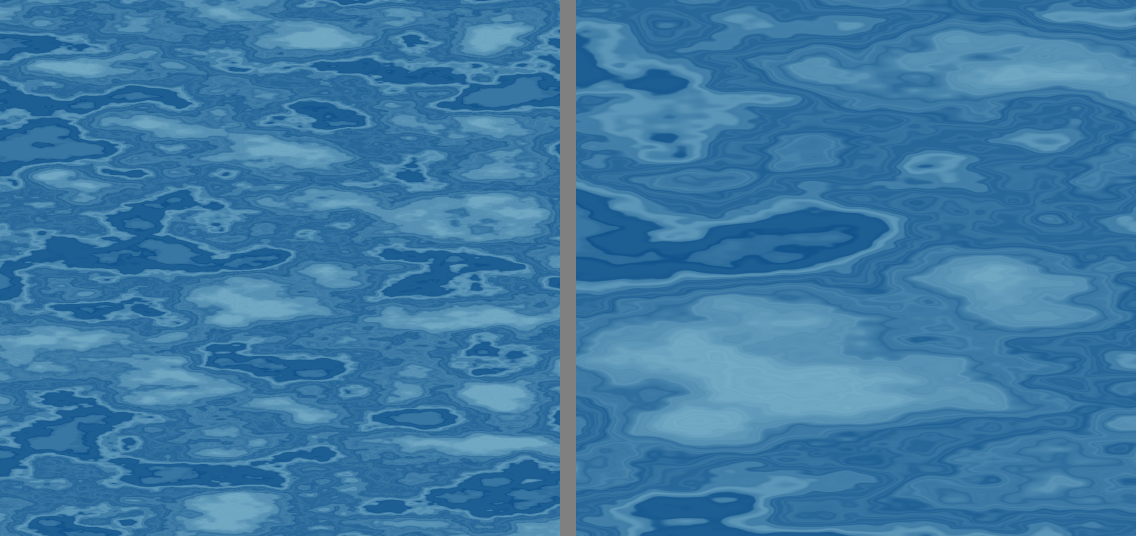
Left: the whole. Right: its middle third, enlarged.
Write a WebGL 1 fragment shader that draws this texture.

```glsl
precision highp float;

// Blue water-like marbling: layered value noise, stretched sideways, gives a
// height; the height is read through a banded tone ramp that goes up and down,
// so every pool gets a dark core, a light rim and fine contour lines.

uniform vec2 u_resolution;

const vec3 DEEP = vec3(0.07, 0.33, 0.55);
const vec3 PALE = vec3(0.43, 0.65, 0.76);
const vec2 CELLS = vec2(6.4, 20.8);   // largest noise cells per canvas width
const vec2 SHIFT = vec2(17.3, 41.7);  // offset between layers
const float GAIN = 0.5;               // strength of each finer layer
const float RIPPLE = 0.055;           // strength of the contour lines
const int LAYERS = 5;

float hash(vec2 p) {
  vec3 q = fract(vec3(p.xyx) * 0.1031);
  q += dot(q, q.yzx + 33.33);
  return fract((q.x + q.y) * q.z);
}

float valueNoise(vec2 p) {
  vec2 cell = floor(p);
  vec2 f = fract(p);
  f = f * f * (3.0 - 2.0 * f);
  float low = mix(hash(cell), hash(cell + vec2(1.0, 0.0)), f.x);
  float high = mix(hash(cell + vec2(0.0, 1.0)), hash(cell + vec2(1.0)), f.x);
  return mix(low, high, f.y);
}

float waterHeight(vec2 p) {
  float sum = 0.0;
  float total = 0.0;
  float weight = 1.0;
  for (int i = 0; i < LAYERS; i++) {
    sum += weight * valueNoise(p);
    total += weight;
    weight *= GAIN;
    p = p * 2.0 + SHIFT;
  }
  return sum / total;
}

// Moves a tone towards a new level while the height rises from a to b.
float band(float tone, float level, float a, float b, float h) {
  return mix(tone, level, smoothstep(a, b, h));
}

float toneRamp(float h) {
  float tone = 0.42;                             // raised core of a pool
  tone = band(tone, 0.30, 0.245, 0.275, h);
  tone = band(tone, 0.00, 0.279, 0.288, h);      // dark outline of the core
  tone = band(tone, 0.13, 0.290, 0.310, h);      // deep pool
  tone = band(tone, 0.08, 0.345, 0.370, h);
  tone = band(tone, 0.56, 0.373, 0.386, h);      // light rim
  tone = band(tone, 0.80, 0.388, 0.412, h);
  tone = band(tone, 0.52, 0.418, 0.436, h);
  tone = band(tone, 0.26, 0.446, 0.466, h);      // open water
  tone = band(tone, 0.36, 0.490, 0.510, h);
  tone = band(tone, 0.22, 0.525, 0.540, h);
  tone = band(tone, 0.50, 0.550, 0.575, h);      // brighter shallows
  tone = band(tone, 0.38, 0.600, 0.615, h);
  tone = band(tone, 0.74, 0.625, 0.660, h);
  tone = band(tone, 1.02, 0.680, 0.760, h);      // pale crests
  float lines = sin(h * 270.0) + 0.6 * sin(h * 431.0 + 1.0);
  return tone + RIPPLE * lines * smoothstep(0.41, 0.46, h)
                       * (1.0 - 0.6 * smoothstep(0.60, 0.68, h));
}

void main() {
  // Four samples per pixel smooth the narrow bands.
  float tone = 0.0;
  for (int i = 0; i < 4; i++) {
    float k = float(i);
    vec2 offset = vec2(mod(k, 2.0), floor(k * 0.5)) * 0.5 - 0.25;
    vec2 p = (gl_FragCoord.xy + offset) / u_resolution.x;
    tone += 0.25 * toneRamp(waterHeight(p * CELLS + SHIFT));
  }
  gl_FragColor = vec4(mix(DEEP, PALE, tone), 1.0);
}
```
